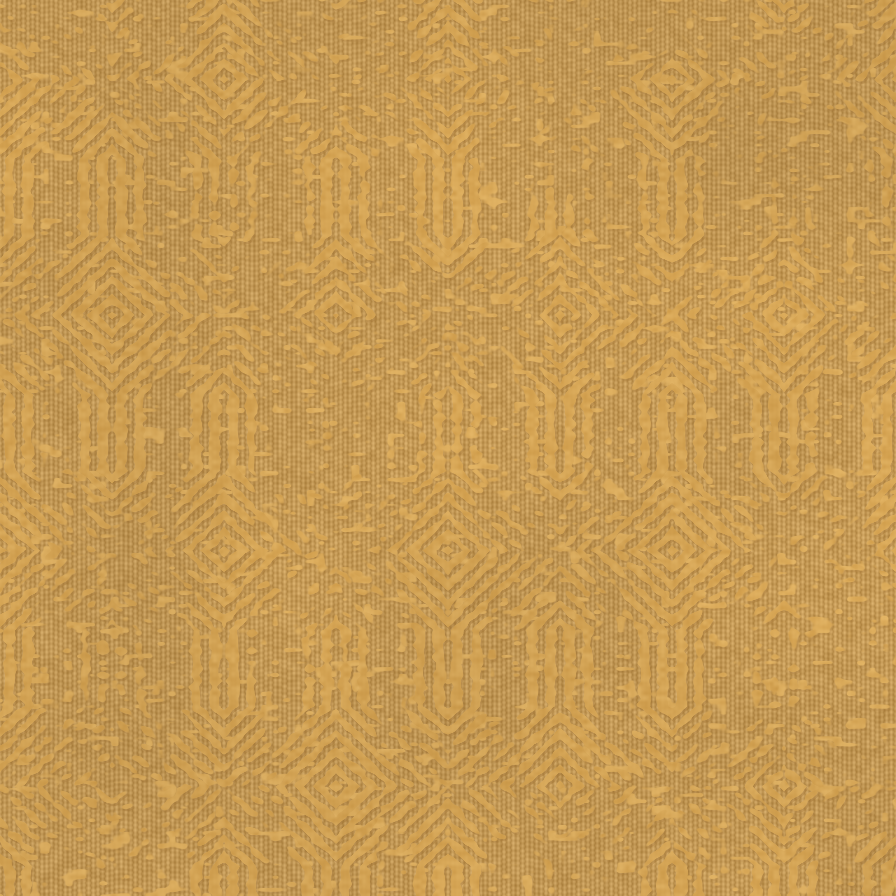
Write a Shadertoy shader that draws this texture.

```glsl
#define COLUMNS 4.0      // diamonds across
#define ROW_PITCH 0.263  // height between diamond rows
#define FIRST_ROW 0.9115 // height of one row of centres
#define BANDS 6.0        // bands from a centre to the cell edge
#define BAND_PITCH 0.0198
#define KNEE 4.5         // bands before chevrons turn into bars
#define RIBS 192.0       // ground ribs across
#define THREADS 180.0    // weft threads down
#define CUTOFF 0.49      // higher wears away more of the bands
#define FLECK_CUTOFF 0.79

const float TAU = 6.28318;
const vec3 GROOVE = vec3(0.66, 0.49, 0.23);
const vec3 GROUND = vec3(0.85, 0.69, 0.43);
const vec3 GOLD = vec3(0.80, 0.60, 0.28);
const vec3 PALE_GOLD = vec3(0.88, 0.70, 0.39);
const vec3 SHADOW = vec3(0.65, 0.47, 0.22);

float hash(vec2 p) {
    return fract(sin(dot(p, vec2(127.1, 311.7))) * 43758.5453);
}

float noise(vec2 p) {
    vec2 i = floor(p), f = fract(p);
    f = f * f * (3.0 - 2.0 * f);
    return mix(mix(hash(i), hash(i + vec2(1, 0)), f.x),
               mix(hash(i + vec2(0, 1)), hash(i + vec2(1, 1)), f.x), f.y);
}

// Raised figure: x = worn geometric bands, y = loose flecks
vec2 raisedPile(vec2 uv) {
    // Staggered cells, folded about their centres
    float level = (uv.y - FIRST_ROW) / ROW_PITCH;
    float row = floor(level + 0.5);
    float across = uv.x * COLUMNS + 0.5 * mod(row, 2.0);
    float side = 2.0 * abs(across - floor(across + 0.5));
    float rise = abs(level - row) * ROW_PITCH / BAND_PITCH;

    // Diamond rings that straighten into vertical bars between rows
    float ring = BANDS * side + min(rise, KNEE);
    float band = 0.5 + 0.5 * cos(TAU * ring);

    // Each bar and its chevrons fade by their own amount, in patches
    float wear = smoothstep(0.1, 0.8, noise(vec2(uv.x * COLUMNS * 2.0, level - 0.5)));
    float patches = 0.5 + noise(uv * vec2(10.0, 11.0) + 5.0);
    float strength = (0.15 + 0.85 * wear) * patches;

    // Bars hug the columns; crossings between diamonds are fainter
    float nearBar = 1.0 - smoothstep(0.1, 0.5, min(side, 1.0 - side));
    float between = smoothstep(1.5, 5.0, rise);
    float chevrons = (0.6 + 0.3 * nearBar) * (1.0 - 0.45 * smoothstep(0.4, 1.0, side));
    strength *= mix(chevrons, 1.45 * nearBar, between);
    strength += 0.35 * exp(-ring * ring / 8.0);

    // Ragged, horizontally stretched edges
    float grain = noise(uv * vec2(80.0, 150.0));
    float field = min(strength, 1.1) * (0.05 + 0.95 * band) + 0.9 * (grain - 0.5);
    float fleck = noise(uv * vec2(78.0, 142.0) + 37.0);
    return vec2(smoothstep(CUTOFF - 0.1, CUTOFF + 0.1, field),
                smoothstep(FLECK_CUTOFF - 0.07, FLECK_CUTOFF + 0.07, fleck));
}

void mainImage(out vec4 fragColor, in vec2 fragCoord) {
    vec2 uv = fragCoord / iResolution.xy;

    // Upright ribs, each with its own thread offset
    float ribIndex = floor(uv.x * RIBS + 0.5);
    float rib = 0.5 + 0.5 * cos(TAU * uv.x * RIBS);
    float slip = hash(vec2(ribIndex, 3.0));
    float thread = 0.5 + 0.5 * cos(TAU * (uv.y * THREADS + slip));
    float speck = noise(uv * vec2(RIBS, THREADS));
    float weave = 0.46 * rib + 0.22 * thread + 0.32 * speck;
    vec3 color = mix(GROOVE, GROUND, weave);

    // Shadow cast to the lower right of the raised yarn
    vec2 pile = raisedPile(uv);
    vec2 caster = raisedPile(uv + vec2(-0.0016, 0.0026));
    float raised = max(pile.x, pile.y);
    float shade = max(caster.x, 0.7 * caster.y) * (1.0 - raised);
    color = mix(color, SHADOW, 0.4 * shade);

    // Yarn: flecks are paler than the bands
    float sheen = 0.1 + 0.75 * noise(uv * vec2(150.0, 190.0) + 11.0);
    vec3 yarn = mix(GOLD, PALE_GOLD, clamp(sheen + 0.25 * (1.0 - pile.x), 0.0, 1.0));
    color = mix(color, yarn, 0.92 * raised);

    // Broad, faint unevenness of the cloth
    color *= 0.975 + 0.05 * noise(uv * 6.0 + 3.0);
    fragColor = vec4(color, 1.0);
}
```
